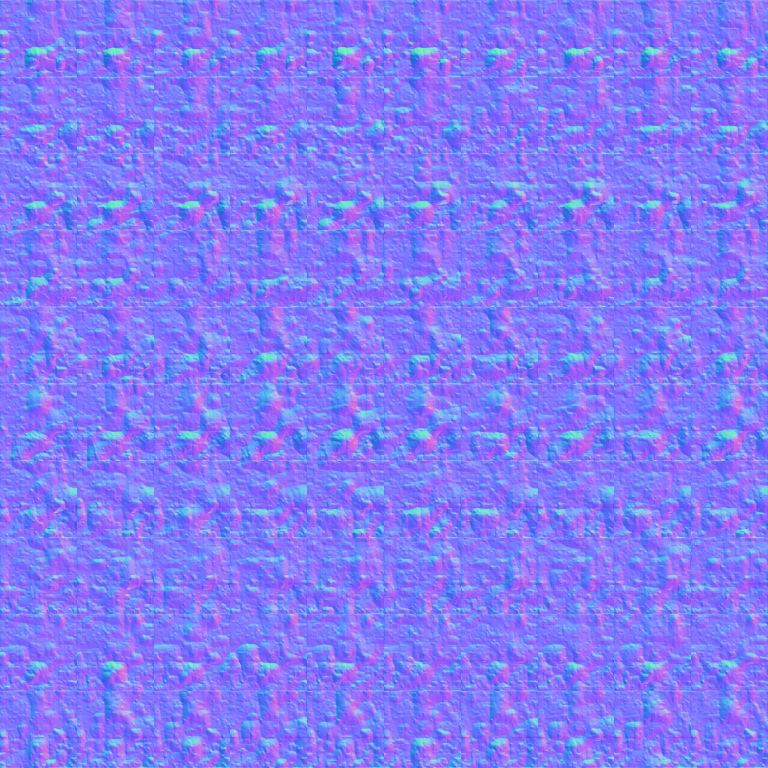
This texture map is drawn by a WebGL 2 fragment shader. Its source:

```glsl
#version 300 es
precision highp float;
// Tangent-space normal map of rough chipped stone, tiled ten by ten with visible seams.

#define TILES 10.0         // repeats across and down
#define BASE_FREQ 4.0      // coarsest lumps per tile
#define RELIEF 0.62        // strength of the stone relief
#define CREASE 0.6         // 0 = soft lumps, 1 = sharp creases
#define SEAM_WIDTH 0.012   // half width of a seam, in tiles
#define SEAM_TILT 0.30     // how far seams tip the surface
#define FOLD_HEIGHT 0.40   // height of the faint fold in each tile
#define LEDGE_SKEW 1.0     // steepens slopes that face upward

uniform vec2 u_resolution;
out vec4 fragColor;

float hash(ivec2 p, int seed) {
    uint h = uint(p.x) * 374761393u + uint(p.y) * 668265263u + uint(seed) * 2246822519u;
    h = (h ^ (h >> 15)) * 2654435769u;
    h = (h ^ (h >> 13)) * 3266489917u;
    return float((h ^ (h >> 16)) >> 8) / 16777216.0;
}

// Lattice value in -0.6..0.6: mostly shared, partly per row, partly per tile.
float latticeValue(ivec2 p, ivec2 tile, int octave) {
    float shared_ = hash(p, octave);
    float rowOnly = hash(p, 100 + octave + 17 * tile.y);
    float tileOnly = hash(p, 1000 + octave + 17 * (tile.x + 31 * tile.y));
    return 0.5 * shared_ + 0.4 * rowOnly + 0.3 * tileOnly - 0.6;
}

float noise(vec2 p, ivec2 tile, int octave) {
    ivec2 i = ivec2(floor(p));
    vec2 f = fract(p);
    vec2 w = f * f * f * (f * (f * 6.0 - 15.0) + 10.0);
    float a = latticeValue(i, tile, octave);
    float b = latticeValue(i + ivec2(1, 0), tile, octave);
    float c = latticeValue(i + ivec2(0, 1), tile, octave);
    float d = latticeValue(i + ivec2(1, 1), tile, octave);
    return mix(mix(a, b, w.x), mix(c, d, w.x), w.y);
}

// Stone height at a point inside one tile.
float height(vec2 p, ivec2 tile) {
    float sum = 0.0;
    float freq = BASE_FREQ;
    float amp = RELIEF / BASE_FREQ;
    for (int octave = 0; octave < 4; octave++) {
        float n = noise(p * freq + float(octave) * 3.7, tile, octave);
        sum += amp * mix(n, abs(n), CREASE);
        freq *= 2.0;
        amp *= 0.49;
    }
    // The lower part is rougher and carries slanted folds.
    float low = 1.0 - smoothstep(0.25, 0.6, p.y);
    sum *= mix(0.9, 1.2, low);
    sum += 0.006 * low * sin(dot(p, vec2(14.0, -20.0)));
    // A low dome fills the upper part.
    vec2 q = p - vec2(0.47, 0.65);
    return sum + 0.03 * exp(-dot(q, q) / 0.05);
}

// Soft line of the given half width, never thinner than a pixel.
float line(float dist, float halfWidth, float pixel) {
    return 1.0 - smoothstep(halfWidth - 0.5 * pixel, halfWidth + 0.5 * pixel, abs(dist));
}

void main() {
    vec2 grid = gl_FragCoord.xy / u_resolution * TILES;
    ivec2 tile = ivec2(floor(grid));
    vec2 p = fract(grid);
    vec2 pixel = TILES / u_resolution;

    // Surface slope by central differences.
    vec2 e = vec2(0.010, 0.0);
    vec2 slope = vec2(height(p - e.xy, tile) - height(p + e.xy, tile),
                      height(p - e.yx, tile) - height(p + e.yx, tile)) / (2.0 * e.x);

    // Sharp ledges catch the upward side; the rest leans slightly down and right.
    slope.y += LEDGE_SKEW * slope.y * slope.y - 0.08;
    slope.x += 0.03 - 0.2 * slope.y;

    // Broken seams on the tile borders and a faint fold across each tile.
    vec2 edge = 0.5 - abs(p - 0.5);
    float breakX = smoothstep(-0.15, 0.2, noise(vec2(p.y * 9.0, 2.5), tile, 7));
    float breakY = smoothstep(-0.15, 0.2, noise(vec2(p.x * 9.0, 5.5), tile, 8));
    slope.x -= SEAM_TILT * breakX * line(edge.x, SEAM_WIDTH, pixel.x);
    slope.y += SEAM_TILT * breakY * line(edge.y, SEAM_WIDTH, pixel.y);
    float fold = line(p.y - FOLD_HEIGHT, SEAM_WIDTH, pixel.y);
    slope += vec2(0.08, -0.14) * fold * breakY;

    vec3 normal = normalize(vec3(slope, 1.0));
    fragColor = vec4(0.5 + 0.5 * normal, 1.0);
}
```
